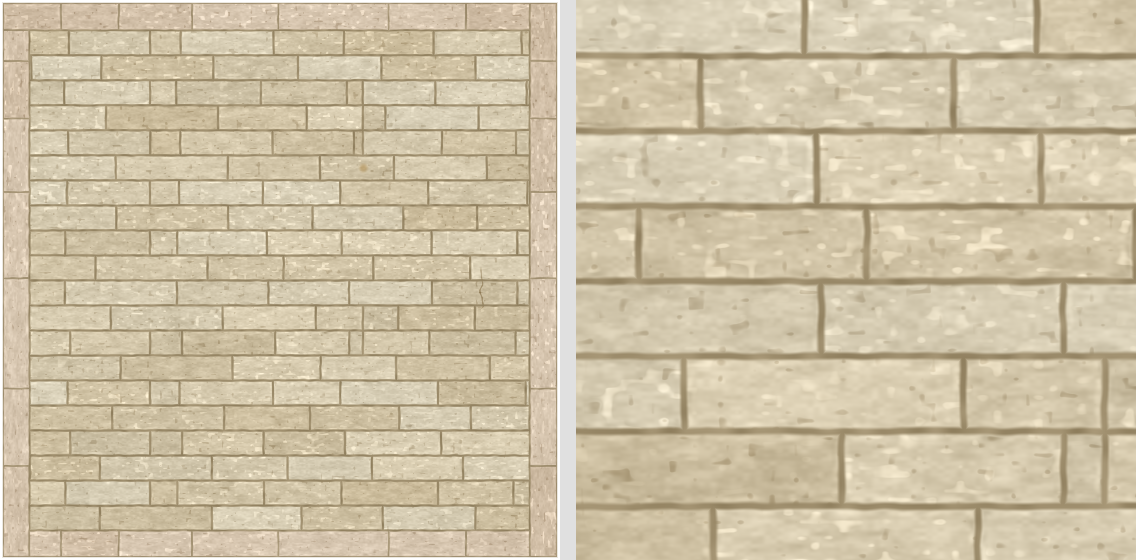
Left, the full canvas; right, a detail of the centre.
A three.js fragment shader for this texture:

```glsl
// Weathered limestone paving: twenty staggered courses inside a pinkish slab border.
varying vec2 vUv;

const float LOW = 0.0525;       // inner field limits
const float HIGH = 0.946;
const float COURSES = 20.0;
const float MARGIN = 0.0055;

float hash(vec2 p) {
  vec3 q = fract(vec3(p.xyx) * 0.1031);
  q += dot(q, q.yzx + 33.33);
  return fract((q.x + q.y) * q.z);
}

float noise(vec2 p) {
  vec2 i = floor(p), f = fract(p);
  f = f * f * (3.0 - 2.0 * f);
  return mix(mix(hash(i), hash(i + vec2(1.0, 0.0)), f.x),
             mix(hash(i + vec2(0.0, 1.0)), hash(i + vec2(1.0, 1.0)), f.x), f.y);
}

// Moves the ends of a span to the closest cut on each side of x
void cutSpan(float x, float cut, inout vec2 span) {
  if (cut <= x) span.x = max(span.x, cut);
  else span.y = min(span.y, cut);
}

// Ends of the brick at x; row 0 is the top course
vec2 brickSpan(float x, float row) {
  vec2 span = vec2(LOW, HIGH);
  float even = mod(row, 2.0);
  float start = mix(0.119, 0.193, even) + (hash(vec2(row, 3.0)) - 0.5) * mix(0.016, 0.05, even);
  cutSpan(x, start, span);
  for (int i = 0; i < 5; i++) {
    float k = float(i);
    float jitter = (hash(vec2(row, k + 11.0)) - 0.5) * 0.036 * min(k, 1.0);
    cutSpan(x, start + 0.2 + k * 0.152 + jitter, span);
  }
  // Short filler bricks
  if (even < 0.5 && hash(vec2(row, 7.0)) < 0.7) cutSpan(x, 0.268, span);
  if (mod(row, 8.0) == 1.0) cutSpan(x, start - 0.125, span);
  if (hash(vec2(row, 5.0)) < 0.2) cutSpan(x, 0.648, span);
  return span;
}

// Ends of the border slab, measured from the left or from the top
vec2 slabSpan(float along, vec2 span) {
  vec3 near = vec3(0.109, 0.212, 0.343);
  vec3 far = vec3(0.497, 0.694, 0.832);
  for (int i = 0; i < 3; i++) {
    cutSpan(along, near[i], span);
    cutSpan(along, far[i], span);
  }
  return span;
}

void main() {
  vec2 uv = vUv;
  vec2 p = uv + 0.0012 * (vec2(noise(uv * 85.0), noise(uv * 85.0 + 40.0)) - 0.5);
  bool field = min(p.x, p.y) > LOW && max(p.x, p.y) < HIGH;
  bool lying = field || (p.y >= HIGH ? p.x < HIGH : p.y <= LOW && p.x > LOW && p.x < HIGH);
  vec2 q = lying ? p : vec2(1.0 - p.y, p.x);   // x runs along the stone
  vec2 span, sides;

  // Outline of the stone under this point
  if (field) {
    float pitch = (HIGH - LOW) / COURSES;
    float row = floor((HIGH - p.y) / pitch);
    span = brickSpan(p.x, row);
    sides = HIGH - pitch * vec2(row + 1.0, row);
  } else {
    vec2 ends = lying ? vec2(p.y < 0.5 ? LOW : MARGIN, HIGH)
                      : vec2(p.x < 0.5 ? 1.0 - HIGH : MARGIN, 1.0 - MARGIN);
    span = slabSpan(q.x, ends);
    sides = q.y < 0.5 ? vec2(MARGIN, LOW) : vec2(HIGH, 1.0 - MARGIN);
  }
  float edge = min(min(q.x - span.x, span.y - q.x), min(q.y - sides.x, sides.y - q.y));
  vec2 id = floor(vec2(span.x, sides.x) * 900.0);
  float tone = hash(id + 2.0);
  float wear = hash(id + 19.0);

  // Stone colour with lengthwise grain
  vec3 stone = mix(vec3(0.79, 0.735, 0.615), vec3(0.855, 0.815, 0.715), tone);
  stone += vec3(0.012, 0.0, -0.015) * (hash(id + 8.0) - 0.5);
  if (!field) stone = mix(vec3(0.81, 0.735, 0.64), vec3(0.85, 0.785, 0.70), tone);
  vec2 g = q + id * 0.013;
  float grain = noise(g * vec2(45.0, 130.0)) * 0.45 + noise(g * vec2(110.0, 290.0)) * 0.35
              + noise(g * vec2(260.0, 420.0)) * 0.3 - 0.55;
  stone += grain * vec3(0.15, 0.155, 0.165);

  // Pale flakes, dark pits and worn rims
  float flake = smoothstep(0.72, 0.92, noise(g * vec2(120.0, 210.0) + 60.0));
  stone += flake * mix(0.02, 0.12, wear);
  float pit = smoothstep(0.83, 0.97, noise(g * vec2(150.0, 200.0) + 95.0));
  stone -= pit * vec3(0.09, 0.10, 0.11);
  float rim = smoothstep(0.002, 0.004, edge) * (1.0 - smoothstep(0.004, 0.0075, edge));
  stone += rim * (noise(uv * 130.0) - 0.4) * 0.13;

  // Rust spot and a hairline crack
  stone -= vec3(0.08, 0.13, 0.20) * (1.0 - smoothstep(0.002, 0.011, length(uv - vec2(0.649, 0.70))));
  float bend = 0.857 + 0.014 * (noise(vec2(uv.y * 75.0, 4.0)) - 0.5);
  float crack = (1.0 - smoothstep(0.0006, 0.002, abs(uv.x - bend)))
              * (1.0 - smoothstep(0.03, 0.04, abs(uv.y - 0.485)));
  stone -= crack * vec3(0.15, 0.17, 0.19);

  // Soft brown joints, thinner around the border
  vec3 mortar = vec3(0.60, 0.535, 0.405) + 0.12 * (noise(uv * 95.0 + 17.0) - 0.5);
  float joint = 1.0 - smoothstep(0.0007, field ? 0.0032 : 0.0024, edge);
  vec3 color = mix(stone, mortar, joint * (field ? 0.95 : 0.8));

  // White margin
  vec2 inset = min(uv, 1.0 - uv);
  float paved = smoothstep(MARGIN - 0.0015, MARGIN, min(inset.x, inset.y));
  gl_FragColor = vec4(mix(vec3(1.0), color, paved), 1.0);
}
```
